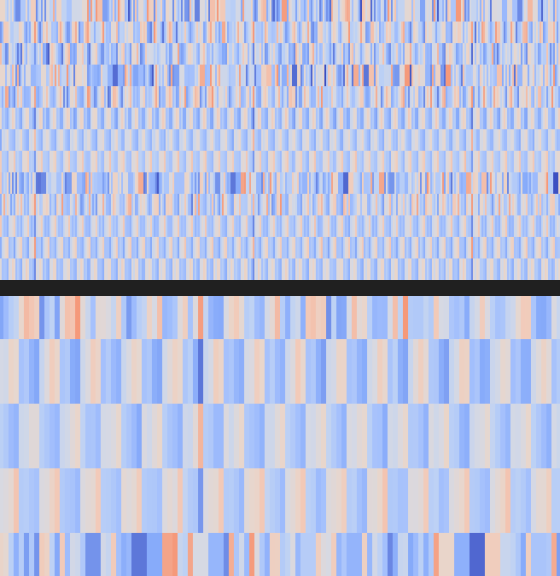
Top, the full canvas; bottom, a detail of the centre.
Reproduce this pattern procedurally as a WebGL 1 fragment shader.

```glsl
precision highp float;

uniform vec2 u_resolution;

const float ROWS = 13.0;
const float REPEATS = 41.0;
const float CELLS_PER_REPEAT = 8.0;
const float FIRST_COOL_CELL = 1.0;
const float ROW_GROUP = 5.0;        // four checker rows, then one scrambled row
const float MARKER_PERIOD = 128.0;
const float MARKER_CELL = 20.0;
const float COOL_TONE = 0.335;
const float WARM_TONE = 0.525;
const float PHASE_SPREAD = 0.10;
const float CLEAN_NOISE = 0.05;
const float ROUGH_NOISE = 0.26;
const float SCRAMBLED_TONE = 0.42;
const float SCRAMBLED_NOISE = 0.48;

const vec3 NAVY   = vec3(0.23, 0.30, 0.75);
const vec3 BLUE   = vec3(0.53, 0.67, 0.98);
const vec3 SKY    = vec3(0.64, 0.75, 0.99);
const vec3 PALE   = vec3(0.74, 0.82, 0.96);
const vec3 GREY   = vec3(0.84, 0.85, 0.89);
const vec3 SAND   = vec3(0.91, 0.84, 0.80);
const vec3 PEACH  = vec3(0.95, 0.79, 0.72);
const vec3 ORANGE = vec3(0.96, 0.60, 0.48);

float hash(vec2 p) {
  return fract(sin(dot(p, vec2(12.9898, 78.233))) * 43758.5453);
}

// Bell-shaped noise in -1..1
float bell(vec2 p) {
  return (hash(p) + hash(p + 37.1) + hash(p + 71.7)) / 1.5 - 1.0;
}

float ramp(float a, float b, float t) {
  return clamp((t - a) / (b - a), 0.0, 1.0);
}

// Diverging palette from navy through grey to orange
vec3 palette(float t) {
  vec3 c = mix(NAVY, BLUE, ramp(0.0, 0.25, t));
  c = mix(c, SKY, ramp(0.25, 0.33, t));
  c = mix(c, PALE, ramp(0.33, 0.41, t));
  c = mix(c, GREY, ramp(0.41, 0.48, t));
  c = mix(c, SAND, ramp(0.48, 0.55, t));
  c = mix(c, PEACH, ramp(0.55, 0.62, t));
  return mix(c, ORANGE, ramp(0.62, 0.75, t));
}

// Irregular stripes: some neighbouring cells share one tone
float scrambledTone(float cell, float row) {
  float block = floor(cell / 3.0);
  float merged = step(0.6, hash(vec2(block, row + 5.0)));
  float id = mix(cell, block * 3.0 + 0.5, merged);
  float drift = bell(vec2(floor(cell / 11.0), row + 90.0));
  return SCRAMBLED_TONE + SCRAMBLED_NOISE * bell(vec2(id, row)) + 0.05 * drift;
}

// Alternating cool and warm halves, flipped on every other row of a group
float checkerTone(float cell, float row, float flip) {
  float phase = mod(cell - FIRST_COOL_CELL, CELLS_PER_REPEAT);
  float warm = abs(step(0.5 * CELLS_PER_REPEAT, phase) - flip);
  float step4 = mod(phase, 0.5 * CELLS_PER_REPEAT);
  float away = mix(-1.0, 1.0, warm);
  float tone = mix(COOL_TONE, WARM_TONE, warm);
  tone += away * 0.05 * (step4 / 1.5 - 1.0);
  tone += PHASE_SPREAD * (hash(vec2(phase, row + 20.0)) - 0.5);

  // Rougher rows lie towards the top
  float rough = step(9.5, row) + step(abs(row - 8.0), 0.5)
              + 0.8 * step(abs(row - 3.0), 0.5);
  tone += mix(CLEAN_NOISE, ROUGH_NOISE, rough) * bell(vec2(cell, row));

  // Strong accent once every few repeats
  float marker = step(abs(mod(cell, MARKER_PERIOD) - MARKER_CELL), 0.5);
  return tone + away * 0.13 * marker;
}

vec3 cellColor(float cell, float row) {
  float place = mod(row, ROW_GROUP);
  float scrambled = max(step(3.5, place), step(ROWS - 1.5, row));
  float tone = mix(checkerTone(cell, row, mod(place, 2.0)),
                   scrambledTone(cell, row), scrambled);
  return palette(tone);
}

void main() {
  vec2 grid = vec2(REPEATS * CELLS_PER_REPEAT, ROWS);
  vec2 p = gl_FragCoord.xy / u_resolution * grid;

  // Blend the cells under one pixel by their coverage
  vec2 width = min(grid / u_resolution, vec2(1.0));
  vec2 low = clamp(floor(p - 0.5 * width), vec2(0.0), grid - 1.0);
  vec2 high = clamp(floor(p + 0.5 * width), vec2(0.0), grid - 1.0);
  vec2 cover = clamp((p + 0.5 * width - high) / width, 0.0, 1.0);

  vec3 below = mix(cellColor(low.x, low.y), cellColor(high.x, low.y), cover.x);
  vec3 above = mix(cellColor(low.x, high.y), cellColor(high.x, high.y), cover.x);
  gl_FragColor = vec4(mix(below, above, cover.y), 1.0);
}
```
